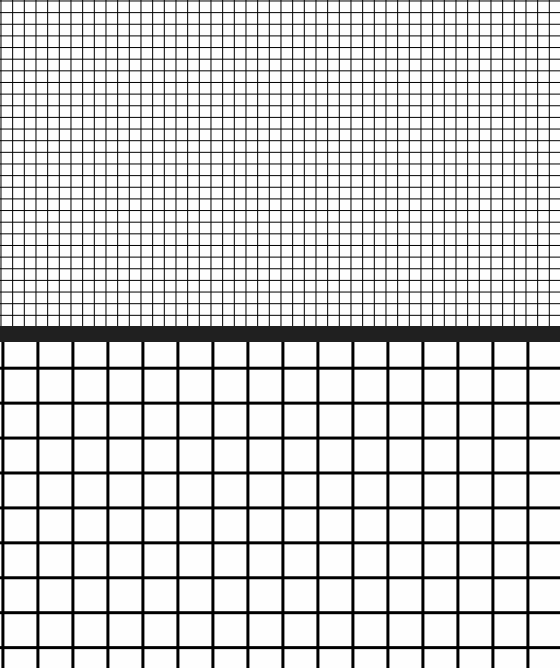
Top: the whole. Bottom: its middle third, enlarged.
This pattern is drawn by a Shadertoy shader. Its source:

```glsl
const vec2 CELLS = vec2(48.0, 28.0);      // whole repeats across and down
const float LINE_WIDTH = 0.086;           // fraction of a cell
const vec2 LINE_CENTER = vec2(1.0 / 12.0); // from each cell's left and top
const vec3 PAPER = vec3(0.995);
const vec3 INK = vec3(0.0);

// Share of each pixel's extent covered by the nearest line, per axis
vec2 lineCoverage(vec2 cellPos, vec2 pixelSize) {
    vec2 offset = fract(cellPos - LINE_CENTER + 0.5) - 0.5;
    vec2 halfPixel = 0.5 * pixelSize;
    vec2 halfLine = vec2(0.5 * LINE_WIDTH);
    vec2 overlap = min(offset + halfPixel, halfLine) - max(offset - halfPixel, -halfLine);
    return clamp(overlap / pixelSize, 0.0, 1.0);
}

void mainImage(out vec4 fragColor, in vec2 fragCoord) {
    // Cell coordinates, counted from the upper left
    vec2 uv = fragCoord / iResolution.xy;
    vec2 cellPos = vec2(uv.x, 1.0 - uv.y) * CELLS;
    vec2 pixelSize = CELLS / iResolution.xy;

    // Union of vertical and horizontal lines
    vec2 coverage = lineCoverage(cellPos, pixelSize);
    float ink = 1.0 - (1.0 - coverage.x) * (1.0 - coverage.y);

    fragColor = vec4(mix(PAPER, INK, ink), 1.0);
}
```
